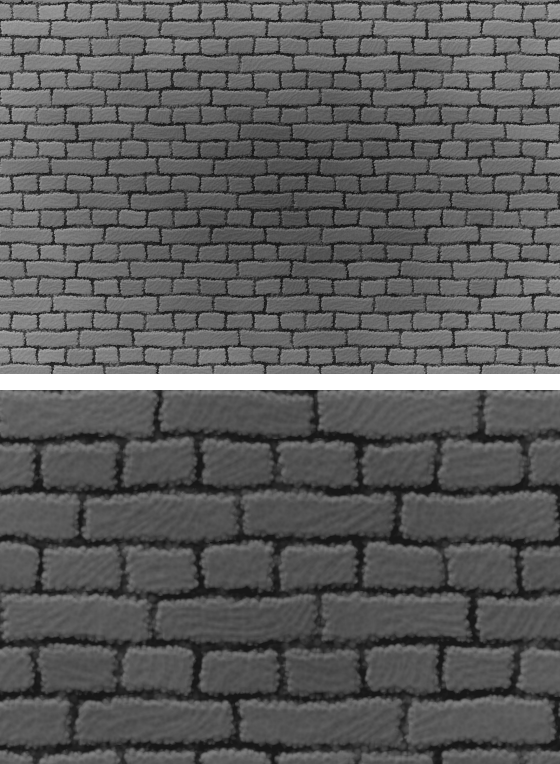
Top: the whole. Bottom: its middle third, enlarged.
Reproduce this texture procedurally as a Shadertoy shader.

```glsl
// Weathered grey painted brick wall: alternating courses of short and long bricks, darker in the middle.

vec2 hash2(vec2 p) {
    vec3 q = fract(p.xyx * vec3(0.1031, 0.1030, 0.0973));
    q += dot(q, q.yzx + 33.33);
    return fract((q.xx + q.yz) * q.zy);
}

// Cellular noise: distance to the nearest scattered point.
float cellular(vec2 p) {
    vec2 cell = floor(p), f = fract(p);
    float nearest = 2.0;
    for (int j = -1; j <= 1; j++)
        for (int i = -1; i <= 1; i++) {
            vec2 o = vec2(i, j);
            vec2 d = o + hash2(cell + o + 70.0) - f;
            nearest = min(nearest, dot(d, d));
        }
    return sqrt(nearest);
}

// Sideways shift of the joint at the left of a brick.
float jointShift(vec2 id) {
    return 0.2 * (hash2(id + 9.0).x - 0.5);
}

// Signed distance to the brick around p (units of one course height).
float brickDistance(vec2 p, out vec2 id) {
    // Courses counted from the top, gently wavering
    float y = 21.56 - p.y + 0.04 * sin(p.x * 0.9 + p.y) + 0.03 * sin(p.x * 2.7 - p.y * 1.9);
    float row = floor(y);
    bool isShort = mod(row, 2.0) < 0.5;
    float width = isShort ? 1.558 : 3.117;
    float offset = isShort ? 0.68 : (mod(row, 4.0) < 2.0 ? -0.1 : 1.4);
    float x = p.x - offset + 0.03 * sin(p.y * 5.0 + p.x);
    id = vec2(floor(x / width), row);

    // Uneven joints shared by neighbouring bricks
    vec2 next = vec2(1.0, 0.0);
    float along = x - id.x * width;
    if (along < jointShift(id)) id -= next;
    else if (along > width + jointShift(id + next)) id += next;
    float left = jointShift(id);
    float right = width + jointShift(id + next);
    vec2 rnd = hash2(id + 31.0);
    vec2 local = vec2(x - id.x * width - 0.5 * (left + right), fract(y) - 0.5 + 0.04 * (rnd.x - 0.5));
    local.y += 0.03 * (rnd.y - 0.5) * local.x;
    vec2 halfSize = vec2(0.5 * (right - left), 0.5) - 0.06 - 0.02 * rnd.y;
    vec2 q = abs(local) - halfSize + 0.13;
    return length(max(q, 0.0)) + min(max(q.x, q.y), 0.0) - 0.13;
}

// Surface height; also gives brick coverage and id.
float wallHeight(vec2 p, out float cover, out vec2 id) {
    float grain = cellular(p * 8.0);
    vec2 bent = p + 0.3 * sin(p.yx * vec2(2.1, 1.6) + 1.7 * sin(p * 1.3));
    float wrinkles = cellular(mat2(1.8, -2.6, 1.2, 4.4) * bent);
    float rough = 0.08 * (grain - 0.45) + 0.08 * (wrinkles - 0.5);
    float d = brickDistance(p, id) + rough;
    cover = smoothstep(0.05, -0.05, d);
    return smoothstep(0.06, -0.14, d) + 0.36 * wrinkles - 0.13 * grain;
}

void mainImage(out vec4 fragColor, in vec2 fragCoord) {
    vec2 uv = fragCoord / iResolution.xy;
    vec2 p = fragCoord / iResolution.y * 21.74;

    // Relief lit from above left
    float cover, coverAbove;
    vec2 id, idAbove;
    float height = wallHeight(p, cover, id);
    float relief = height - wallHeight(p + vec2(-0.03, 0.075), coverAbove, idAbove);

    // Paint: dark centre, pale borders, a little tone per brick and soft stains
    float radius = length((uv - vec2(0.53, 0.47)) * vec2(1.0, 0.95));
    float paint = 0.315 + 0.225 * smoothstep(0.0, 0.75, radius);
    float tone = 1.0 + 0.1 * (hash2(id + 50.0).y - 0.5);
    tone += 0.04 * sin(p.x * 0.8 + 2.0 * sin(p.y * 0.5)) * sin(p.y * 0.9 + p.x * 0.3);

    // Deep joints, clogged here and there with paint and crumbs
    float clog = smoothstep(0.2, 0.8, cellular(p * 0.9 + 40.0));
    float crumbs = smoothstep(0.55, 0.15, cellular(p * 5.0 + 5.0));
    float mortar = paint * (0.3 + 0.35 * crumbs * clog + 0.2 * clog);

    float grey = mix(mortar, paint * tone, cover);
    grey += relief * mix(0.08, 0.17, cover);
    grey += 0.035 * (cellular(p * 9.0 + 20.0) - 0.5);
    fragColor = vec4(vec3(clamp(grey, 0.09, 0.64)), 1.0);
}
```
